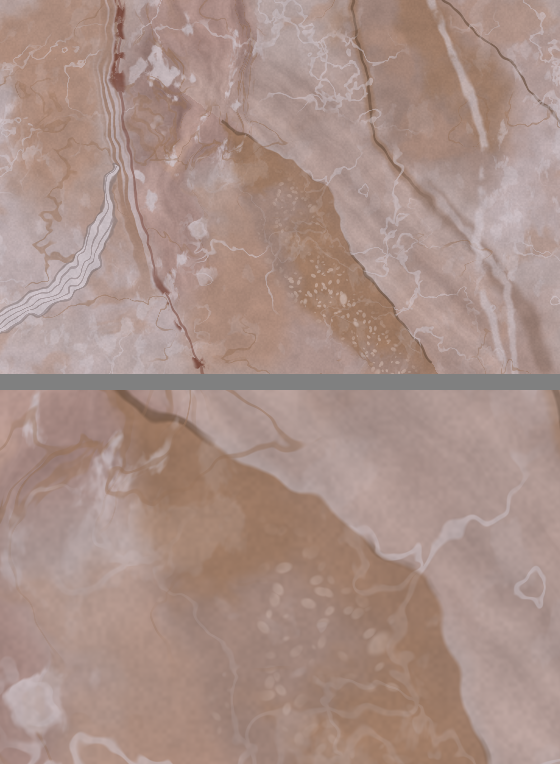
Top, the full canvas; bottom, a detail of the centre.
Reproduce this texture procedurally as a Shadertoy shader.

```glsl
// Polished pink marble: warped stains form the ground, bent paths carry the
// main veins and the edges of a speckled brown lens, and ridged noise draws
// the fine white and rusty hairlines.

float hash(vec2 p) {
  vec3 q = fract(p.xyx * .1031);
  q += dot(q, q.yzx + 33.33);
  return fract((q.x + q.y) * q.z);
}

float noise(vec2 p) {
  vec2 i = floor(p), f = fract(p), e = vec2(1, 0);
  f *= f * (3. - 2. * f);
  return mix(mix(hash(i), hash(i + e), f.x), mix(hash(i + e.yx), hash(i + 1.), f.x), f.y);
}

float fbm(vec2 p) {
  float sum = 0., amp = .52;
  p += 40.;
  for (int i = 0; i < 5; i++) {
    sum += amp * noise(p);
    p = mat2(1.6, 1.2, -1.2, 1.6) * p + 7.3;
    amp *= .5;
  }
  return sum;
}

vec2 turn(vec2 p, float a) {
  return vec2(cos(a) * p.x + sin(a) * p.y, cos(a) * p.y - sin(a) * p.x);
}

// Soft elliptic stain
float stain(vec2 p, float x, float y, float rx, float ry) {
  return 1. - smoothstep(.65, 1.25, length((p - vec2(x, y)) / vec2(rx, ry)));
}

// Signed distance to a path of four points; positive to the right
float path(vec2 p, mat4x2 a) {
  float best = 9., side = 1.;
  for (int i = 0; i < 3; i++) {
    vec2 e = a[i + 1] - a[i], v = p - a[i];
    float d = length(v - e * clamp(dot(v, e) / dot(e, e), 0., 1.));
    if (d < best) {
      best = d;
      side = e.x * v.y < e.y * v.x ? -1. : 1.;
    }
  }
  return side * best;
}

float line(float d, float width) {
  return 1. - smoothstep(width * .3, width, abs(d));
}

void blend(inout vec3 col, vec3 tint, float cover) {
  col = mix(col, tint, cover);
}

// Scattered fragments, one per grid cell
float clasts(vec2 p, float density) {
  float cover = 0.;
  for (int k = 0; k < 9; k++) {
    vec2 id = floor(p) + vec2(k % 3, k / 3) - 1.;
    vec2 v = turn(p - id - vec2(hash(id), hash(id + 31.)), 6. * hash(id + 11.));
    float r = .12 + .26 * hash(id + 5.);
    float d = length(v * vec2(1, .65)) - r;
    cover = max(cover, step(hash(id + 71.), density) * (1. - smoothstep(-.12, .08, d)));
  }
  return cover;
}

void mainImage(out vec4 fragColor, in vec2 fragCoord) {
  vec2 p = fragCoord / iResolution.y;
  vec2 bend = vec2(fbm(p * 4.), fbm(p * 4. + 17.)) - .5;
  vec2 rough = vec2(noise(p * 38.), noise(p * 38. + 9.)) - .5;
  vec2 w = p + .07 * bend + .01 * rough, q = w + .21 * bend;
  vec3 pale = vec3(.74, .68, .69), tan1 = vec3(.67, .535, .47), white = vec3(.79, .75, .77);
  vec3 brown = vec3(.59, .485, .445), ochre = vec3(.59, .45, .36);

  // Clouded ground with pale corners
  float cloud = smoothstep(.35, .65, fbm(q * 3.5));
  vec3 col = mix(vec3(.665, .565, .54), vec3(.7, .63, .62), cloud);
  float corners = max(stain(q, .2, .14, .34, .28), stain(q, 1.42, .52, .2, .42));
  corners = max(corners, stain(q, 0., .5, .13, .32));
  blend(col, pale, corners * (.3 + .55 * smoothstep(.35, .65, fbm(p * 8.))));

  // Warm and grey stains
  float warm = max(stain(q, .21, .68, .13, .24), stain(q, .13, .93, .2, .11));
  blend(col, tan1, .85 * max(warm, stain(q, .63, .19, .15, .24)));
  float grey = max(stain(q, .56, .84, .2, .26), stain(q, .48, .53, .1, .27));
  blend(col, brown + vec3(.02, 0, .015), .75 * grey);
  float upper = stain(q + vec2(.4 * (q.y - .83), 0), 1.12, .83, .2, .33);
  blend(col, mix(brown, ochre, smoothstep(.4, .6, fbm(p * 6.))), .8 * upper);
  blend(col, tan1, .5 * smoothstep(.53, .68, fbm(q * 6. + 3.)));

  // Slanting streaks in the wide band, upright ones in the grey column
  float edge = path(w, mat4x2(.6, .69, .88, .51, .95, .34, 1.14, .02));
  float crack = path(w, mat4x2(.93, 1.03, 1.01, .63, 1.35, .22, 1.37, -.05));
  float band = smoothstep(0., .02, edge) * smoothstep(0., .02, -crack) * smoothstep(.9, .75, p.y);
  blend(col, vec3(.675, .58, .555), .7 * band);
  col += .16 * band * (fbm(turn(w, -.78) * vec2(3, 32)) - .5);
  float upright = fbm(q * vec2(18, 4));
  col += .3 * grey * (upright - .5);
  blend(col, ochre, .6 * grey * line(upright - .44, .03));

  // Speckled lens with a rusty rim
  float left = path(w, mat4x2(.6, .69, .645, .47, .74, .24, 1.02, -.05));
  float lens = smoothstep(-.002, .003, -edge) * smoothstep(-.015, .03, left);
  float rim = smoothstep(-.1, -.02, edge + .05 * bend.x);
  vec3 fill = mix(brown, ochre, smoothstep(.4, .6, fbm(w * 7.))) + .02;
  blend(col, mix(fill, ochre, .75 * rim), .92 * lens);
  float core = lens * smoothstep(.02, .09, -edge) * smoothstep(.3, .55, fbm(p * 9.));
  float grit = max(.7 * clasts(p * 75. + .3 * rough, .5), .85 * clasts(p * 34., .16));
  blend(col, vec3(.76, .67, .63), core * grit);
  blend(col, ochre * .72, .75 * line(edge, .005) * smoothstep(.35, .55, fbm(p * 8.)));

  // Ochre cracks and the dark strip at lower right
  float arc = path(w, mat4x2(1.18, 1.02, 1.37, .83, 1.43, .73, 1.54, .64));
  float strip = path(w, mat4x2(1.13, .5, 1.33, .27, 1.42, .14, 1.47, 0));
  float high = smoothstep(.35, .65, p.y);
  blend(col, brown * .96, .75 * line(strip, .035));
  blend(col, white, .55 * line(crack - .018, .014) * (1. - high));
  blend(col, ochre, .6 * line(crack, .018) * high);
  blend(col, ochre * .7, .7 * max(line(crack, .005) * high, line(arc, .005)));

  // White flecks and hairlines
  float fleck = smoothstep(.6, .7, fbm(w * vec2(24, 15)));
  blend(col, white, fleck * (.15 + .65 * max(grey, .5 * corners)));
  float patches = smoothstep(.42, .62, fbm(p * 5. + 21.));
  float mesh = max(line(fbm(w * 5. + 8.) - .5, .014), line(fbm(w * 8. + 60.) - .47, .018));
  blend(col, white, .55 * mesh * patches * (1. - .7 * lens));
  blend(col, ochre, .5 * line(fbm(q * 4. + 33.) - .52, .01) * (1. - patches));
  float milky = path(w, mat4x2(1.15, 1.02, 1.29, .65, 1.27, .36, 1.36, -.05));
  blend(col, white, .65 * line(milky, .017) * smoothstep(.3, .5, fbm(p * 12.)));

  // Ribbon beside the rust-red vein
  float vein = path(w, mat4x2(.31, 1.03, .33, .78, .405, .3, .57, -.04));
  float stripes = smoothstep(.3, .7, noise(vec2(vein * 130., p.y * 3.)));
  blend(col, mix(tan1 * .92, pale, stripes), .85 * line(vein + .025, .04) * smoothstep(.2, .4, p.y));
  float rusty = smoothstep(.15, .32, abs(p.y - .5));
  float spill = line(vein, .006 + .014 * rusty) * smoothstep(.44, .58, fbm(p * 34.));
  blend(col, vec3(.43, .23, .18), .8 * max(spill * rusty, .6 * line(vein, .005)));

  // Banded white vein at lower left
  float river = path(w + .012 * rough, mat4x2(.315, .55, .3, .42, .16, .24, -.05, .09));
  float width = mix(.03, .009, smoothstep(.3, .5, p.y));
  float bands = smoothstep(.55, .95, cos(river * 420. + 2. * noise(p * 12.)));
  float body = 1. - smoothstep(width - .004, width, abs(river));
  blend(col, mix(white, brown + vec3(0, .05, .1), .75 * bands), .92 * body);
  blend(col, vec3(.5, .45, .45), .5 * line(abs(river) - width, .004));

  // Mottling and fine grain
  col *= 1. + .13 * (fbm(p * 28.) - .5) + .05 * (noise(p * 240.) - .5);
  fragColor = vec4(col, 1);
}
```
